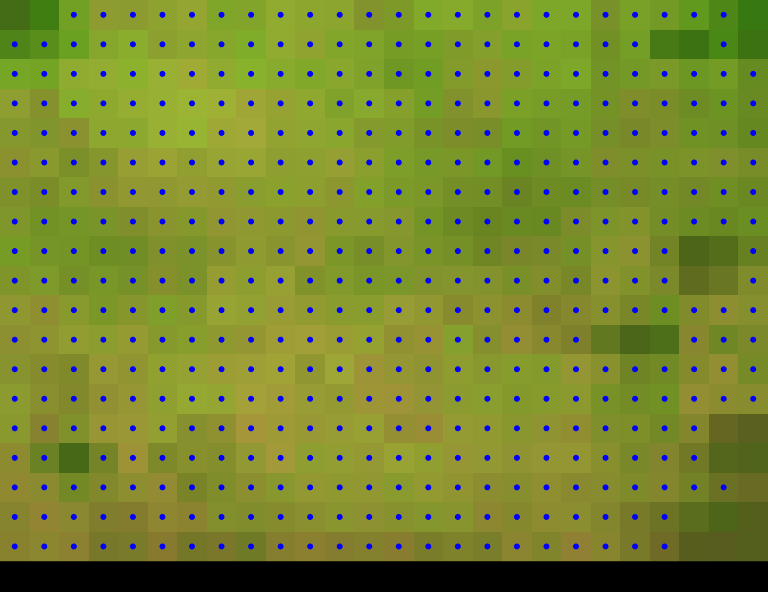
Write a Shadertoy shader that draws this pattern.

```glsl
const float COLUMNS = 26.0;
const float ROWS = 19.0;            // tiles above the dark footer
const float DOT_RADIUS = 0.1;       // in tiles
const float DOT_CUTOFF = -1.1;      // tiles darker than this have no dot
const float PATCH_SIZE = 2.4;       // tiles per colour patch
const float PATCH_VARIATION = 0.55;
const float TILE_VARIATION = 0.3;
const vec3 OLIVE = vec3(0.515, 0.595, 0.172);
const vec3 LIGHT_SHIFT = vec3(0.14, 0.10, 0.05);
const vec3 WARM_SHIFT = vec3(0.055, -0.045, 0.025);
const vec3 DOT_COLOR = vec3(0.0, 0.0, 0.99);
const vec3 FOOTER_COLOR = vec3(0.0);

// Soft pools of light and shade: column, row, radius, strength
const vec4 POOLS[12] = vec4[12](
    vec4(6.5, 3.0, 4.5, 0.75),
    vec4(11.0, 13.0, 5.0, 0.5),
    vec4(16.5, 6.5, 4.0, -0.7),
    vec4(2.0, 7.0, 3.0, -0.55),
    vec4(0.1, 0.3, 1.3, -2.6),
    vec4(22.5, 1.0, 0.9, -1.9),
    vec4(25.0, 0.5, 1.1, -2.4),
    vec4(23.35, 8.4, 1.2, -2.4),
    vec4(21.0, 11.0, 1.3, -2.2),
    vec4(24.7, 14.5, 1.5, -2.2),
    vec4(24.6, 17.5, 1.7, -2.2),
    vec4(2.0, 15.0, 0.9, -1.4));

vec2 hash22(vec2 p) {
    vec3 q = fract(vec3(p.xyx) * vec3(0.1031, 0.1030, 0.0973));
    q += dot(q, q.yzx + 33.33);
    return fract((q.xx + q.yz) * q.zy);
}

// Two random values shared by all points nearest the same seed
vec2 cellularPatch(vec2 p) {
    vec2 base = floor(p), value = vec2(0.0);
    float nearest = 9.0;
    for (int j = -1; j <= 1; j++) {
        for (int i = -1; i <= 1; i++) {
            vec2 id = base + vec2(i, j);
            float d = distance(p, id + hash22(id + 17.0));
            if (d < nearest) {
                nearest = d;
                value = hash22(id + 53.0);
            }
        }
    }
    return value - 0.5;
}

float poolLight(vec2 tile) {
    float light = 0.0;
    for (int i = 0; i < 12; i++) {
        vec2 d = (tile - POOLS[i].xy) * vec2(1.0, 1.6) / POOLS[i].z;
        light += POOLS[i].w * exp(-dot(d, d));
    }
    // Gentle falloff toward the right and bottom
    light -= 0.06 * max(tile.x - 19.0, 0.0);
    return light - 0.12 * max(tile.y - 14.0, 0.0);
}

void mainImage(out vec4 fragColor, in vec2 fragCoord) {
    // Square tiles, counted from the top left
    float tilesPerPixel = COLUMNS / iResolution.x;
    vec2 p = vec2(fragCoord.x, iResolution.y - fragCoord.y) * tilesPerPixel;
    vec2 tile = floor(p);

    // Flat tile colour: pools, clustered patches and fine variation
    vec2 patchValue = cellularPatch(tile / PATCH_SIZE + 5.0);
    vec2 grain = hash22(tile + 101.0) - 0.5;
    float pools = poolLight(tile);
    float light = pools + PATCH_VARIATION * patchValue.x + TILE_VARIATION * grain.x;
    float warmth = 0.075 * (tile.y - 7.0) + patchValue.y + 0.6 * grain.y;
    vec3 color = OLIVE + LIGHT_SHIFT * max(light, -1.75) + WARM_SHIFT * warmth;

    // Centred dot, absent on the darkest tiles
    float dotDistance = length(fract(p) - 0.5) - DOT_RADIUS;
    float dotMask = 1.0 - smoothstep(-0.6, 0.6, dotDistance / tilesPerPixel);
    dotMask *= step(DOT_CUTOFF, pools + TILE_VARIATION * grain.x);
    color = mix(color, DOT_COLOR, dotMask);

    // Dark footer
    float footer = clamp((p.y - ROWS) / tilesPerPixel + 0.5, 0.0, 1.0);
    fragColor = vec4(mix(color, FOOTER_COLOR, footer), 1.0);
}
```
